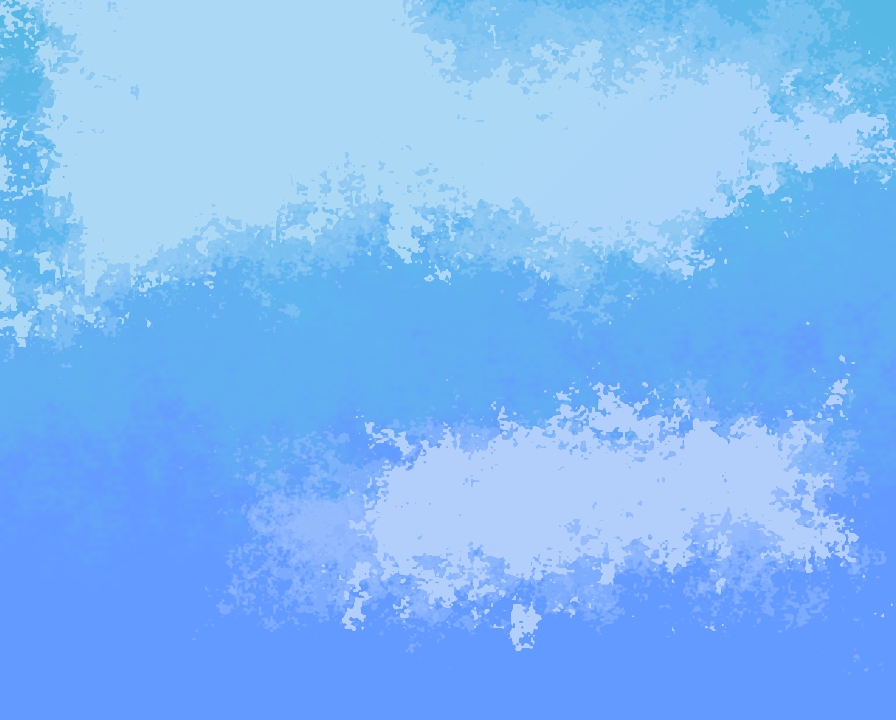
Give the GLSL for this texture, as a WebGL 1 fragment shader.

```glsl
precision highp float;

uniform vec2 u_resolution;

// Sky colours, bottom to top
const vec3 SKY_LOW = vec3(0.39, 0.605, 1.00);
const vec3 SKY_MID = vec3(0.385, 0.68, 0.955);
const vec3 SKY_TOP = vec3(0.37, 0.72, 0.93);
const vec3 SKY_CORNER = vec3(0.33, 0.72, 0.88);

// Cloud colours
const vec3 UPPER_COLOR = vec3(0.67, 0.85, 0.96);
const vec3 UPPER_SHADE = vec3(0.68, 0.83, 0.98);
const vec3 UPPER_HAZE = vec3(0.61, 0.81, 0.96);
const vec3 LOWER_COLOR = vec3(0.70, 0.81, 0.99);
const vec3 LOWER_HAZE = vec3(0.62, 0.76, 0.99);

// Shape of the ragged edges, in canvas heights
const float ASPECT = 1.243;
const float NOISE_SCALE = 8.0;
const float ROUGHNESS = 0.96;
const float EDGE_SPREAD = 0.46;
const float EDGE_SOFTNESS = 0.006;
const float HAZE_SOFTNESS = 0.016;
const float HAZE_STEP = 0.016;
const float HAZE_OPACITY = 0.42;

float hash(vec2 p) {
  return fract(sin(dot(p, vec2(127.1, 311.7))) * 43758.5453);
}

float valueNoise(vec2 p) {
  vec2 cell = floor(p);
  vec2 f = fract(p);
  f = f * f * (3.0 - 2.0 * f);
  float bottom = mix(hash(cell), hash(cell + vec2(1.0, 0.0)), f.x);
  float top = mix(hash(cell + vec2(0.0, 1.0)), hash(cell + vec2(1.0, 1.0)), f.x);
  return mix(bottom, top, f.y);
}

// Layered noise from broad billows to fine grain, centred on zero
float billow(vec2 p) {
  float sum = 0.0;
  float total = 0.0;
  float weight = 1.0;
  p *= NOISE_SCALE;
  for (int i = 0; i < 6; i++) {
    sum += weight * valueNoise(p);
    total += weight;
    weight *= ROUGHNESS;
    p = p * 2.0 + vec2(17.3, 9.1);
  }
  return sum / total - 0.5;
}

// Depth inside a region: positive inside, negative outside
float inside(vec2 p, float left, float right, float low, float high) {
  return min(min(p.x - left, right - p.x), min(p.y - low, high - p.y));
}

float cover(float depth, float noise, float softness) {
  return smoothstep(-softness, softness, depth + EDGE_SPREAD * noise);
}

// Overlapping translucent sheets, each a little smaller
float hazeCover(vec2 p, float depth) {
  float clear = 1.0;
  for (int i = 0; i < 3; i++) {
    float layer = float(i);
    float noise = billow(p + vec2(5.2, 3.7) * (layer + 1.0));
    clear *= 1.0 - HAZE_OPACITY * cover(depth - HAZE_STEP * layer, noise, HAZE_SOFTNESS);
  }
  return 1.0 - clear;
}

vec3 skyColor(vec2 p, float noise) {
  float height = p.y + 0.7 * noise * smoothstep(0.1, 0.28, p.y);
  vec2 dip = (p - vec2(0.96, 0.50)) / vec2(0.30, 0.09);
  height -= 0.12 * exp(-dot(dip, dip));
  height -= 0.08 * smoothstep(1.05, 1.25, p.x) * (1.0 - smoothstep(0.4, 0.6, p.y));
  vec3 color = mix(SKY_LOW, SKY_MID, smoothstep(0.18, 0.49, height));
  color = mix(color, SKY_TOP, smoothstep(0.45, 0.85, height));
  vec2 corner = vec2(min(p.x, ASPECT - p.x), 1.0 - p.y);
  return mix(color, SKY_CORNER, 0.7 * exp(-dot(corner, corner) * 45.0));
}

vec3 addUpperCloud(vec3 color, vec2 p, float noise) {
  float low = 0.59 + 0.105 * smoothstep(0.10, 0.52, p.x)
            - 0.06 * smoothstep(0.62, 0.86, p.x) + 0.13 * smoothstep(0.90, 1.07, p.x);
  float high = 1.15 - 0.26 * smoothstep(0.48, 0.64, p.x);
  float haze = inside(p, 0.065, 1.10, low - 0.035, high + 0.085);
  float wisps = max(inside(p, -0.1, -0.01, 0.6, 0.95), inside(p, 1.09, 1.18, 0.80, 0.87));
  haze = max(haze - 0.02 * smoothstep(0.95, 1.1, p.x), wisps);
  float solid = inside(p, 0.08, 1.04, low + 0.01, high);
  vec3 body = mix(UPPER_COLOR, UPPER_SHADE, smoothstep(0.5, 1.0, p.x + 0.7 - p.y));
  color = mix(color, UPPER_HAZE, hazeCover(p, haze));
  return mix(color, body, cover(max(solid, wisps - 0.01), noise, EDGE_SOFTNESS));
}

vec3 addLowerCloud(vec3 color, vec2 p, float noise) {
  float rise = 0.045 * smoothstep(0.45, 0.68, p.x) + 0.02 * smoothstep(1.0, 1.12, p.x);
  float haze = inside(p, 0.34, 1.14, 0.185, 0.35 + rise);
  float solid = inside(p, 0.55, 1.14, 0.215, 0.36 + rise);
  color = mix(color, LOWER_HAZE, hazeCover(p, haze));
  return mix(color, LOWER_COLOR, cover(solid, noise, EDGE_SOFTNESS));
}

void main() {
  vec2 p = gl_FragCoord.xy / u_resolution * vec2(ASPECT, 1.0);
  float noise = billow(p);
  vec3 color = skyColor(p, billow(p * 0.6 + vec2(11.4, 7.9)));
  color = addUpperCloud(color, p, noise);
  gl_FragColor = vec4(addLowerCloud(color, p, noise), 1.0);
}
```
